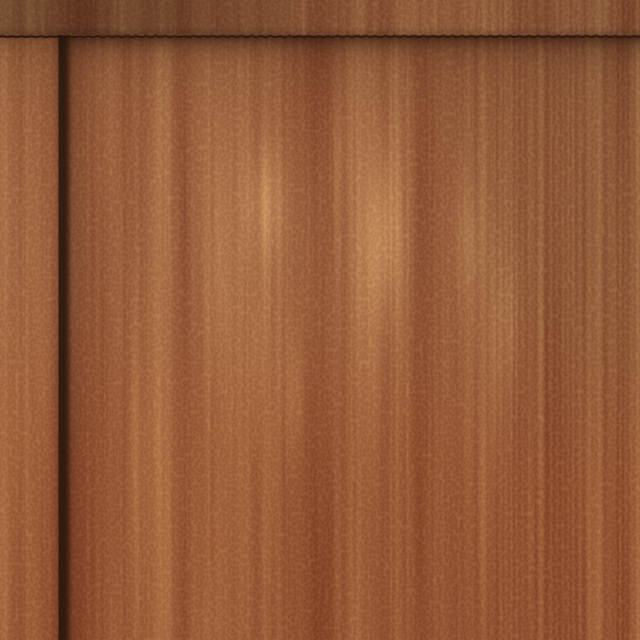
Give the GLSL for this texture, as a three.js fragment shader.

```glsl
// Brown wooden door panel with a top rail, a left stile and a shadowed groove.
varying vec2 vUv;

const vec3 WOOD = vec3(0.62, 0.39, 0.25);
const vec3 PALE_WOOD = vec3(0.765, 0.55, 0.36);
const vec3 SHADOW = vec3(0.15, 0.075, 0.04);
const vec3 RED_TINT = vec3(1.01, 0.96, 0.92);
const vec3 GREY_TINT = vec3(0.94, 0.97, 0.97);
const float RAIL_EDGE = 0.945;
const float STILE_EDGE = 0.091;
const float GROOVE_END = 0.112;
const float STREAK_FREQUENCY = 26.0;
const float STREAK_STRENGTH = 0.48;
const float GRAIN_CELLS = 190.0;
const float GRAIN_STRENGTH = 0.55;
const float EDGE_SOFTNESS = 0.002;

vec2 hash2(vec2 p) {
  vec2 q = vec2(dot(p, vec2(127.1, 311.7)), dot(p, vec2(269.5, 183.3)));
  return fract(sin(q) * 43758.5);
}

// Distance to the nearest scattered cell centre
float cellular(vec2 p) {
  vec2 cell = floor(p);
  float nearest = 2.0;
  for (int y = -1; y <= 1; y++) {
    for (int x = -1; x <= 1; x++) {
      vec2 neighbour = cell + vec2(float(x), float(y));
      nearest = min(nearest, distance(p, neighbour + hash2(neighbour)));
    }
  }
  return nearest;
}

// Vertical fibres: warped sines across, each fading in and out along its length
float streaks(vec2 p) {
  float sum = 0.0;
  float amplitude = 0.5;
  float frequency = STREAK_FREQUENCY;
  for (int i = 0; i < 6; i++) {
    float k = float(i);
    float phase = frequency * p.x + 1.7 * k + 2.0 * sin(frequency * 0.37 * p.x + 2.3 * k);
    float fade = 0.65 + 0.35 * sin(p.y * (4.0 + 2.0 * k) + frequency * 0.31 * p.x);
    sum += amplitude * fade * sin(phase);
    amplitude *= 0.8;
    frequency *= 1.83;
  }
  return sum;
}

// Soft elongated highlight
float glow(vec2 p, vec2 center, vec2 radius) {
  vec2 d = (p - center) / radius;
  return exp(-dot(d, d));
}

float paleFigure(vec2 p) {
  float sum = 0.75 * glow(p, vec2(0.415, 0.685), vec2(0.032, 0.085));
  sum += 0.85 * glow(p, vec2(0.602, 0.635), vec2(0.026, 0.12));
  sum += 0.65 * glow(p, vec2(0.460, 0.390), vec2(0.014, 0.110));
  sum += 0.45 * glow(p, vec2(0.400, 0.450), vec2(0.010, 0.150));
  sum += 0.50 * glow(p, vec2(0.774, 0.500), vec2(0.010, 0.210));
  sum += 0.45 * glow(p, vec2(0.797, 0.500), vec2(0.015, 0.110));
  sum += 0.40 * glow(p, vec2(0.730, 0.630), vec2(0.020, 0.090));
  sum += 0.40 * glow(p, vec2(0.525, 0.760), vec2(0.018, 0.110));
  sum += 0.30 * glow(p, vec2(0.500, 0.620), vec2(0.230, 0.220));
  sum += 0.25 * glow(p, vec2(0.235, 0.280), vec2(0.030, 0.260));
  return sum;
}

void main() {
  vec2 p = vUv;
  float railEdge = RAIL_EDGE + 0.0006 * sin(p.x * 420.0);
  float rail = smoothstep(railEdge - EDGE_SOFTNESS, railEdge + EDGE_SOFTNESS, p.y);
  float pastStile = smoothstep(STILE_EDGE - EDGE_SOFTNESS, STILE_EDGE + EDGE_SOFTNESS, p.x);
  float belowRail = max(railEdge - p.y, 0.0);

  // Fibres, pale figure and fine grain
  float fibre = streaks(p + vec2(0.37, 0.2) * rail);
  float fineLines = sin(p.x * 560.0 + 3.0 * sin(p.x * 71.0)) * smoothstep(0.4, 0.9, p.x);
  float grain = cellular(p * GRAIN_CELLS * vec2(1.0, 0.8)) - 0.48;
  float tone = STREAK_STRENGTH * fibre + 0.12 * fineLines + GRAIN_STRENGTH * grain;
  tone += paleFigure(p) * (0.8 + 0.25 * fibre) * (1.0 - rail) - 0.08;
  tone -= 0.16 * smoothstep(0.55, 0.0, p.y);
  tone += 0.15 * (1.0 - pastStile);
  vec3 color = WOOD + tone * (PALE_WOOD - WOOD);

  // Warm lower boards, cooler right side
  color *= mix(vec3(1.0), RED_TINT, smoothstep(0.65, 0.2, p.y));
  color *= mix(vec3(1.0), GREY_TINT, smoothstep(0.55, 1.0, p.x) * smoothstep(0.1, 0.5, p.y));

  // Shading of the rail, darker to the left and along its lower lip
  float railLight = mix(0.70, 0.92, smoothstep(0.1, 0.75, p.x));
  railLight *= 0.86 + 0.14 * smoothstep(0.0, 0.015, p.y - railEdge);
  color *= mix(1.0, railLight, rail);

  // Shadow cast under the rail
  float castShadow = 0.18 * exp(-belowRail / 0.09);
  castShadow += mix(0.25, 0.62, pastStile) * exp(-belowRail / 0.016);
  castShadow = max(castShadow, 0.92 * smoothstep(0.006, 0.003, belowRail));
  color = mix(color, SHADOW, min(castShadow, 0.95) * (1.0 - rail));

  // Groove between stile and panel, with a soft right side
  float groove = pastStile * (1.0 - smoothstep(0.100, GROOVE_END + 0.006, p.x));
  float panelFalloff = 0.22 * pastStile * exp(-max(p.x - GROOVE_END, 0.0) / 0.018);
  float stileLip = 0.25 * smoothstep(STILE_EDGE - 0.008, STILE_EDGE, p.x) * (1.0 - pastStile);
  float grooveShade = max(0.88 * groove, max(panelFalloff, stileLip));
  color = mix(color, SHADOW, grooveShade * (1.0 - rail));

  gl_FragColor = vec4(clamp(color, 0.0, 1.0), 1.0);
}
```
